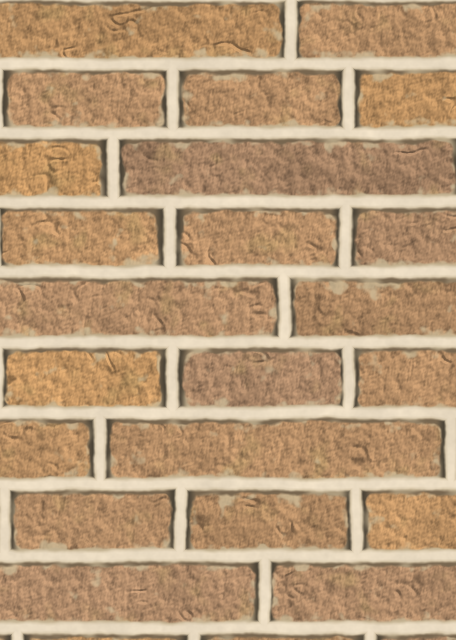
This texture is drawn by a WebGL 2 fragment shader. Its source:

```glsl
#version 300 es
precision highp float;

#define COURSE 0.1099       // height of one course, canvas height = 1
#define HEADER 0.2747       // length of a short brick with its joint
#define JOINT 0.0100        // half width of the mortar
#define BED_BOW 0.0078      // uneven spacing of the beds
#define WOBBLE 0.0045       // waviness of the joints
#define CHIPPING 0.0062     // roughness of the brick edges
#define RELIEF 0.34         // strength of the surface lighting
#define MORTAR vec3(0.92, 0.86, 0.76)
#define SAND vec3(0.76, 0.69, 0.56)
#define CLAY vec3(0.69, 0.548, 0.397)
#define SHADOW vec3(0.29, 0.26, 0.21)

uniform vec2 u_resolution;
out vec4 outColor;

vec2 hash2(vec2 c) {
  vec3 a = fract(c.xyx * vec3(0.1031, 0.1030, 0.0973));
  a += dot(a, a.yzx + 33.33);
  return fract((a.xx + a.yz) * a.zy);
}

float corner(vec2 cell, vec2 f, vec2 o) {
  return dot(hash2(cell + o) * 2.0 - 1.0, f - o);
}

// Gradient noise, roughly -0.7 to 0.7
float noise(vec2 p) {
  vec2 c = floor(p), f = p - c;
  vec2 s = f * f * f * (f * (f * 6.0 - 15.0) + 10.0);
  float low = mix(corner(c, f, vec2(0, 0)), corner(c, f, vec2(1, 0)), s.x);
  float high = mix(corner(c, f, vec2(0, 1)), corner(c, f, vec2(1, 1)), s.x);
  return mix(low, high, s.y);
}

float fbm(vec2 p) {
  float sum = 0.0, gain = 1.0;
  for (int i = 0; i < 3; i++) {
    sum += gain * noise(p);
    p = mat2(1.6, 1.2, -1.2, 1.6) * p + 17.0;
    gain *= 0.55;
  }
  return sum;
}

// Rough clay with slanting grain and a few scattered creases
float surface(vec2 p) {
  vec2 slant = vec2(p.x + 0.5 * p.y, p.y - 0.4 * p.x);
  float crease = 1.0 - smoothstep(0.0, 0.14, abs(noise(slant * vec2(26.0, 40.0))));
  float sparse = smoothstep(0.1, 0.4, noise(p * 19.0 + 30.0));
  return 1.15 * fbm(slant * vec2(66.0, 44.0)) - 0.8 * crease * sparse;
}

float roundBox(vec2 q, vec2 halfSize, float radius) {
  vec2 d = abs(q) - halfSize + radius;
  return length(max(d, 0.0)) + min(max(d.x, d.y), 0.0) - radius;
}

void main() {
  // Canvas position, y running down from the top
  vec2 p = vec2(gl_FragCoord.x, u_resolution.y - gl_FragCoord.y) / u_resolution.y;
  float soft = max(1.1 / u_resolution.y, 0.0027);

  // Courses alternate long and short bricks, long ones staggered by half
  vec2 wall = p + WOBBLE * vec2(noise(p * 11.0), noise(p * 9.0 + 40.0));
  wall.y += 0.007 + BED_BOW * 4.0 * p.y * (1.0 - p.y);
  float row = floor(wall.y / COURSE);
  bool isLong = mod(row, 2.0) < 0.5;
  float pitch = isLong ? 2.0 * HEADER : HEADER;
  float start = isLong
    ? 0.4544 - 0.00065 * row * row - 0.5 * HEADER * mod(row, 4.0)
    : 0.2656 + 0.00104 * (row - 3.0) * (row - 3.0);
  float column = floor((wall.x - start) / pitch);
  vec2 halfCell = 0.5 * vec2(pitch, COURSE);
  vec2 q = wall - vec2(start + column * pitch, row * COURSE) - halfCell;
  vec2 id = vec2(column, row) + 31.0;
  vec2 rnd = hash2(id), rnd2 = hash2(id + 57.0);

  // Brick face, sitting low and to the left in its bed
  vec2 sag = vec2(mix(-0.004, 0.003, rnd.x), 0.0022);
  float edge = roundBox(q - sag, halfCell - JOINT - vec2(0.0060, 0.0030), 0.013);
  edge += CHIPPING * fbm(p * 30.0 + rnd * 20.0);
  vec2 toLight = vec2(0.0026, -0.0032);
  float bump = surface(p);
  float lit = bump - surface(p + toLight);
  float blotch = fbm(p * 13.0 + rnd * 40.0);

  vec3 brick = CLAY + mix(vec3(-0.045, -0.04, -0.005), vec3(0.055, 0.02, -0.025), rnd2.x);
  brick *= 1.0 + 0.12 * blotch + 0.08 * (rnd2.y - 0.5);
  brick = mix(brick, vec3(0.66, 0.56, 0.37), 0.4 * smoothstep(0.1, 0.6, fbm(p * 17.0 + 70.0)));
  brick *= 1.0 + RELIEF * clamp(lit, -0.6, 0.4);
  brick *= mix(0.84, 1.03, smoothstep(-1.0, 0.1, bump));

  // Pale lime bloom, densest along the brick edges
  float rim = smoothstep(-0.018, 0.0, edge);
  float patches = fbm(p * 30.0 + 9.0) + 0.38 * rim + 0.45 * rnd.y * blotch;
  float bloom = smoothstep(0.32, 0.75, patches);
  brick = mix(brick, vec3(0.80, 0.73, 0.59), 0.75 * bloom);

  // Shaded recess, broken by sand and filled along the lower lip
  vec2 side = q / halfCell;
  float ends = smoothstep(0.0, 0.016, halfCell.x - abs(q.x) - JOINT);
  float lip = smoothstep(0.2, 0.6, side.y) * ends;
  float crumbs = smoothstep(0.0, 0.45, noise(p * 24.0 + 80.0)) * (0.35 + 0.5 * ends);
  vec3 recess = mix(SHADOW, vec3(0.47, 0.40, 0.31), ends);
  recess = mix(recess, SAND, max(lip, crumbs));
  vec3 color = mix(brick, recess, smoothstep(-soft, soft, edge));

  // Mortar, sandier toward its edges
  vec2 inner = halfCell - abs(q) - JOINT;
  float inset = min(inner.x, inner.y) + 0.0026 * fbm(p * 32.0 + 5.0);
  vec3 mortar = MORTAR * (1.0 + 0.04 * fbm(p * 60.0) + 0.05 * noise(p * 15.0));
  float worn = smoothstep(-0.0065, 0.001, inset) * (0.65 + 0.6 * noise(p * 26.0));
  mortar = mix(mortar, SAND, clamp(worn, 0.0, 1.0));
  color = mix(mortar, color, smoothstep(-soft, soft, inset));

  outColor = vec4(clamp(color, 0.0, 1.0), 1.0);
}
```
